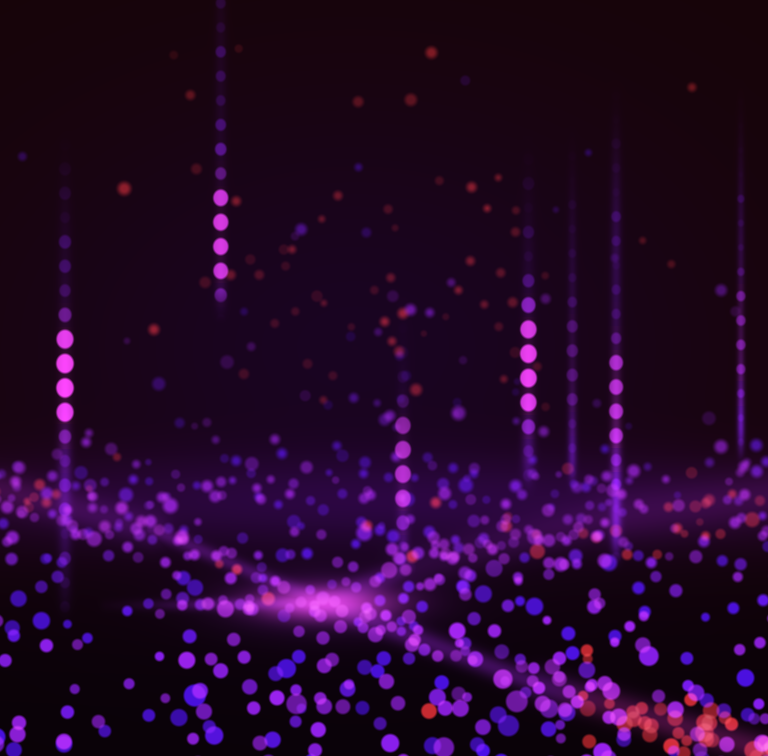
Give the GLSL for this background, as a WebGL 1 fragment shader.

```glsl
precision highp float;
// Violet bokeh field: glowing streams of light cross on a dark plain, with
// dotted vertical beams above. Jittered grid layers scatter soft discs whose
// chance, size and hue follow smooth fields; each beam repeats discs in y.
uniform vec2 u_resolution;

const vec3 BLUE = vec3(0.27, 0.06, 0.92);
const vec3 VIOLET = vec3(0.60, 0.13, 0.95);
const vec3 PINK = vec3(0.88, 0.23, 0.88);
const vec3 RED = vec3(0.82, 0.17, 0.17);
const vec2 CORE = vec2(0.43, 0.202);

vec3 hash3(vec2 p) {
  vec3 q = fract(p.xyx * vec3(0.1031, 0.1030, 0.0973));
  q += dot(q, q.yxz + 33.33);
  return fract((q.xxy + q.yzz) * q.zyx);
}

float bump(vec2 d, vec2 size) { d /= size; return exp(-dot(d, d)); }

vec3 screen(vec3 a, vec3 b) { return a + b * (1.0 - min(a, 1.0)); }

// Soft line from a to b
float arm(vec2 p, vec2 a, vec2 b, float width) {
  vec2 pa = p - a, ba = b - a;
  float d = length(pa - ba * clamp(dot(pa, ba) / dot(ba, ba), 0.0, 1.0));
  return exp(-d * d / (width * width));
}

// Streams meeting at the core
float streams(vec2 p) {
  vec2 leftBend = vec2(0.20, 0.30), lowBend = vec2(0.714, 0.094);
  vec2 rise = vec2(0.54, 0.25), rightBend = vec2(0.80, 0.315);
  float s = 0.65 * arm(p, vec2(0.0, 0.352), leftBend, 0.032);
  s = max(s, 0.80 * arm(p, leftBend, CORE, 0.014));
  s = max(s, 0.90 * arm(p, vec2(0.14, 0.199), CORE, 0.011) * smoothstep(0.04, 0.34, p.x));
  s = max(s, 0.85 * arm(p, CORE, lowBend, 0.020));
  s = max(s, 0.85 * arm(p, lowBend, vec2(1.02, 0.005), 0.028));
  s = max(s, 0.75 * arm(p, CORE, rise, 0.020));
  s = max(s, 0.55 * arm(p, rise, rightBend, 0.038));
  return max(s, 0.55 * arm(p, rightBend, vec2(1.02, 0.345), 0.045));
}

// Chance that a disc is red
float warmth(vec2 p) {
  float w = 0.04 + 0.60 * smoothstep(0.42, 0.52, p.y);
  w += 0.60 * arm(p, vec2(0.80, 0.06), vec2(1.02, 0.0), 0.05);
  w += 0.35 * bump(p - vec2(0.02, 0.35), vec2(0.08, 0.04));
  return w + 0.28 * bump(p - vec2(0.95, 0.30), vec2(0.24, 0.06));
}

// Chance that a cell of the plain or the air holds a disc
float density(vec2 p) {
  float ground = smoothstep(0.45, 0.34, p.y) * mix(0.27, 0.48, smoothstep(0.10, 0.28, p.y));
  ground *= 1.0 - 0.95 * bump(p - vec2(0.12, 0.243), vec2(0.17, 0.034));
  ground *= 1.0 - 0.50 * bump(p - vec2(0.95, 0.17), vec2(0.16, 0.07));
  return ground + 0.34 * bump(p - vec2(0.48, 0.50), vec2(0.25, 0.22)) + 0.012;
}

// One layer of jittered discs; share weighs open field against streams
vec3 scatter(vec2 p, float cell, float radius, vec2 share, float seed) {
  vec3 light = vec3(0.0);
  vec2 home = floor(p / cell);
  for (int j = -1; j <= 1; j++) {
    for (int i = -1; i <= 1; i++) {
      vec2 id = home + vec2(float(i), float(j));
      vec3 place = hash3(id + seed);
      vec3 look = hash3(id + seed + 57.3);
      vec2 c = (id + 0.1 + 0.8 * place.xy) * cell;
      float flow = streams(c);
      float r = radius * mix(1.15, 0.68, smoothstep(0.0, 0.42, c.y)) * (0.7 + 0.45 * look.x);
      float soft = 0.0022 + 0.003 * look.z * smoothstep(0.1, 0.4, c.y);
      float disc = 1.0 - smoothstep(r - soft, r + soft, length(p - c));
      float power = mix(0.6 + 0.4 * look.z, 0.3 + 0.5 * look.z, smoothstep(0.18, 0.32, c.y));
      power = mix(power, 0.15 + 0.5 * look.z * look.z, smoothstep(0.34, 0.46, c.y));
      vec3 hue = mix(BLUE, VIOLET, smoothstep(0.15, 0.85, look.y + 0.4 * flow));
      hue = mix(hue, PINK, 0.6 * flow * look.x);
      hue = mix(hue, RED, step(fract(look.y * 7.0 + look.x), warmth(c)));
      float chance = dot(share, vec2(density(c), flow));
      light = screen(light, hue * disc * power * step(place.z, chance));
    }
  }
  return light;
}

// Vertical beam of discs: strongest at peak, faint over the range low..high
vec3 beam(vec2 p, float x, float peak, vec2 range, float radius, float power, float streak) {
  float gap = 0.0322;
  float row = floor((p.y - peak) / gap), y = peak + (row + 0.5) * gap;
  float hot = min(1.0, 1.5 * bump(vec2(y - peak, 0.0), vec2(0.07, 1.0)));
  float fade = smoothstep(range.x, range.x + 0.06, p.y) * smoothstep(range.y, range.y - 0.25, p.y);
  float chance = hash3(vec2(row + 40.0, x * 91.0)).x;
  float r = radius * mix(0.5 + 0.25 * chance, 1.0, hot);
  float disc = 1.0 - smoothstep(r - 0.002, r + 0.002, length((p - vec2(x, y)) * vec2(1.0, 0.9)));
  float line = bump(vec2(p.x - x, 0.0), vec2(radius * 0.75, 1.0));
  line *= streak * (1.0 + 2.5 * bump(vec2(p.y - peak + 0.14, 0.0), vec2(0.08, 1.0)));
  vec3 hue = mix(mix(BLUE, VIOLET, 0.55), PINK, hot * power);
  return hue * fade * (disc * power * mix(0.08 + 0.5 * chance * chance, 1.0, hot) + line);
}

void main() {
  vec2 p = gl_FragCoord.xy / u_resolution.y;
  // Backdrop: maroon edges, indigo centre, near black floor
  vec3 color = mix(vec3(0.04, 0.006, 0.025), vec3(0.09, 0.014, 0.03), smoothstep(0.05, 0.4, p.y));
  color += vec3(0.01, 0.0, 0.10) * bump(p - vec2(0.47, 0.54), vec2(0.48, 0.34));
  color += vec3(0.08, 0.012, 0.16) * bump(p - vec2(0.55, 0.335), vec2(0.85, 0.06));
  // Stream haze and the bright crossing
  float flow = streams(p);
  color = screen(color, mix(VIOLET, RED, 0.7 * min(warmth(p), 1.0)) * 0.48 * flow * flow);
  color = screen(color, VIOLET * 0.25 * bump(p - CORE, vec2(0.13, 0.04)));
  color = screen(color, PINK * 0.9 * bump(p - CORE, vec2(0.08, 0.02)));
  // Scattered discs, coarse to fine
  color = screen(color, scatter(p, 0.046, 0.0115, vec2(1.0, 0.3), 11.0));
  color = screen(color, scatter(p, 0.035, 0.0095, vec2(1.0, 0.5), 83.0));
  color = screen(color, scatter(p, 0.027, 0.0080, vec2(0.75, 0.5), 147.0));
  color = screen(color, 0.8 * scatter(p, 0.018, 0.0085, vec2(0.0, 0.75), 211.0));
  // Vertical beams, left to right
  color = screen(color, beam(p, 0.086, 0.503, vec2(0.17, 0.84), 0.0115, 1.0, 0.11));
  color = screen(color, beam(p, 0.292, 0.690, vec2(0.57, 1.15), 0.0100, 0.9, 0.08));
  color = screen(color, beam(p, 0.533, 0.389, vec2(0.23, 0.62), 0.0105, 0.75, 0.10));
  color = screen(color, beam(p, 0.699, 0.516, vec2(0.34, 0.83), 0.0110, 0.95, 0.11));
  color = screen(color, beam(p, 0.757, 0.520, vec2(0.34, 0.85), 0.0075, 0.3, 0.14));
  color = screen(color, beam(p, 0.815, 0.472, vec2(0.24, 0.90), 0.0092, 0.7, 0.22));
  color = screen(color, beam(p, 0.980, 0.560, vec2(0.38, 0.90), 0.0062, 0.45, 0.20));
  gl_FragColor = vec4(color, 1.0);
}
```
